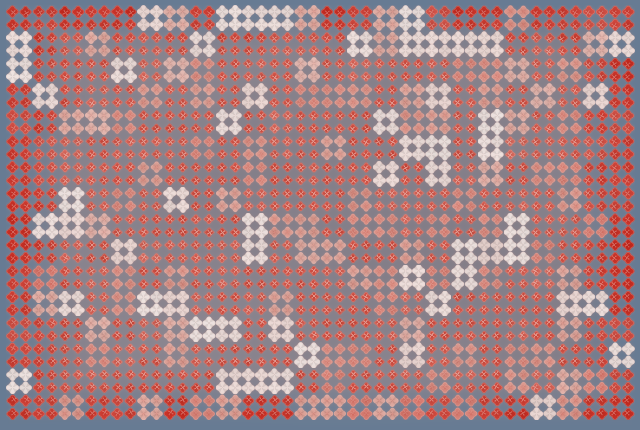
Reproduce this pattern procedurally as a Shadertoy shader.

```glsl
// A tray of 48 x 32 four-lobed colonies, sown in 2 x 2 blocks of one strain each.
// A hash per block picks red, pink or white; polar lobes give the outline, and
// radial creases, glints and fine whiskers give the surface, over a grey-blue haze.

#define GRID vec2(48.0, 32.0)
#define GRID_ORIGIN vec2(0.0093, 0.0122)
#define GRID_SPAN vec2(0.9825, 0.965)
#define WHITE_SHARE 0.115
#define PINK_SHARE 0.27
#define RED_RADIUS 0.38
#define EDGE_RADIUS 0.47
#define PALE_RADIUS 0.50
#define LOBE_DEPTH 0.12
#define GLINT 0.62
#define GLINT_SHIFT 0.16

float hash(vec2 p) {
    vec3 q = fract(p.xyx * vec3(0.1031, 0.1030, 0.0973));
    q += dot(q, q.yzx + 33.33);
    return fract((q.x + q.y) * q.z);
}

// Layered sines, about -1 to 1
float haze(vec2 p) {
    return 0.5 * sin(p.x * 1.7 + 1.3 * sin(p.y * 1.3))
         + 0.3 * sin(p.y * 2.9 - p.x * 1.1 + 2.0)
         + 0.2 * sin(p.x * 5.3 + p.y * 4.1);
}

// 0 in the middle of the tray, 1 at its border
float borderness(vec2 uv, float start) {
    vec2 c = abs(uv - 0.5) * 2.0;
    return smoothstep(start, 1.0, max(c.x, c.y));
}

vec3 trayColour(vec2 uv) {
    vec3 middle = vec3(0.525, 0.505, 0.545) + 0.015 * haze(uv * 3.0);
    vec3 rim = vec3(0.39, 0.48, 0.58);
    return mix(middle, rim, 0.9 * borderness(uv, 0.72));
}

// Paleness of a strain: 0 red, 0.5 pink, 1 white
float strainPaleness(vec2 block) {
    float pick = hash(block + 17.0) + 0.05 * haze(block * 0.5);
    float tone = hash(block + 71.0);
    bool control = abs(block.x - 9.0) < 1.5 && mod(block.y, 14.0) < 0.5;
    bool side = block.x < 0.5 || block.x > 22.5;
    if (control || pick > 1.0 - WHITE_SHARE) return 0.9 + 0.1 * tone;
    if (!side && pick > 1.0 - WHITE_SHARE - PINK_SHARE) return 0.32 + 0.38 * tone;
    return 0.16 * tone * tone;
}

vec3 strainColour(float pale, float border) {
    vec3 red = mix(vec3(0.80, 0.31, 0.26), vec3(0.77, 0.17, 0.13), border);
    vec3 pink = vec3(0.85, 0.62, 0.58);
    vec3 white = vec3(0.91, 0.87, 0.86);
    return pale < 0.5 ? mix(red, pink, pale * 2.0)
                      : mix(pink, white, pale * 2.0 - 1.0);
}

void mainImage(out vec4 fragColor, in vec2 fragCoord) {
    vec2 uv = fragCoord / iResolution.xy;
    uv.y = 1.0 - uv.y;
    vec3 colour = trayColour(uv);

    // Colony cell and the block it belongs to
    vec2 grid = (uv - GRID_ORIGIN) / GRID_SPAN * GRID;
    vec2 id = floor(grid);
    bool inside = all(greaterThanEqual(id, vec2(0.0))) && all(lessThan(id, GRID));
    float aa = GRID.x / (GRID_SPAN.x * iResolution.x);

    if (inside) {
        float vary = hash(id + 5.0);
        vec2 jitter = vec2(hash(id + 31.0), hash(id + 47.0)) - 0.5;
        float pale = strainPaleness(floor(id * 0.5));
        float border = borderness((id + 0.5) / GRID, 0.75);
        vec2 p = fract(grid) - 0.5 - 0.03 * jitter;

        // Four-lobed outline
        float r = length(p);
        float angle = atan(p.y, p.x + 0.0001);
        float size = mix(RED_RADIUS, EDGE_RADIUS, border);
        size = mix(size, PALE_RADIUS, smoothstep(0.1, 0.9, pale));
        size *= 0.96 + 0.06 * vary;
        float d = r - size * (1.0 - LOBE_DEPTH + LOBE_DEPTH * cos(4.0 * angle));
        float body = 1.0 - smoothstep(-0.7 * aa, 0.7 * aa, d);

        // Soft glow and side whiskers on the tray
        float glow = exp(-max(d, 0.0) * 14.0);
        colour = mix(colour, vec3(0.72, 0.56, 0.56), 0.32 * glow);
        float whisker = (1.0 - smoothstep(0.02, 0.02 + aa, abs(p.y)))
                      * (1.0 - smoothstep(0.40, 0.49, abs(p.x)));
        colour = mix(colour, vec3(0.78, 0.50, 0.47), 0.5 * whisker);

        // Surface: creases between lobes, thin pale rim
        vec3 skin = strainColour(pale, border) + 0.05 * (vary - 0.5);
        float crease = smoothstep(0.55, 1.0, abs(sin(2.0 * angle)));
        skin *= 1.0 - 0.08 * crease * smoothstep(0.3, 0.6, pale);
        skin = mix(skin, skin * vec3(0.97, 0.84, 0.82),
                   exp(-r * r * 30.0) * smoothstep(0.95, 0.4, pale));
        float rim = 1.0 - smoothstep(0.0, 0.07, abs(d + 0.04));
        skin = mix(skin, vec3(0.90, 0.76, 0.73), 0.25 * rim);

        // Lamp glints lean towards the tray centre
        vec2 g = p - GLINT_SHIFT * (0.5 - uv) - 0.05 * jitter;
        float ga = atan(g.y, g.x + 0.0001) + 0.5 * (vary - 0.5);
        float gr = length(g);
        float rays = smoothstep(0.65, 1.0, abs(sin(2.0 * ga)))
                   * (1.0 - smoothstep(0.12, 0.30, gr));
        float spot = 1.0 - smoothstep(0.03, 0.03 + aa, gr);
        float shine = GLINT * max(rays, spot) * (1.0 - 0.75 * smoothstep(0.1, 0.5, pale));
        skin = mix(skin, vec3(0.94, 0.80, 0.77), shine * (1.0 - 0.4 * border));

        colour = mix(colour, skin, body);
    }
    fragColor = vec4(colour, 1.0);
}
```
